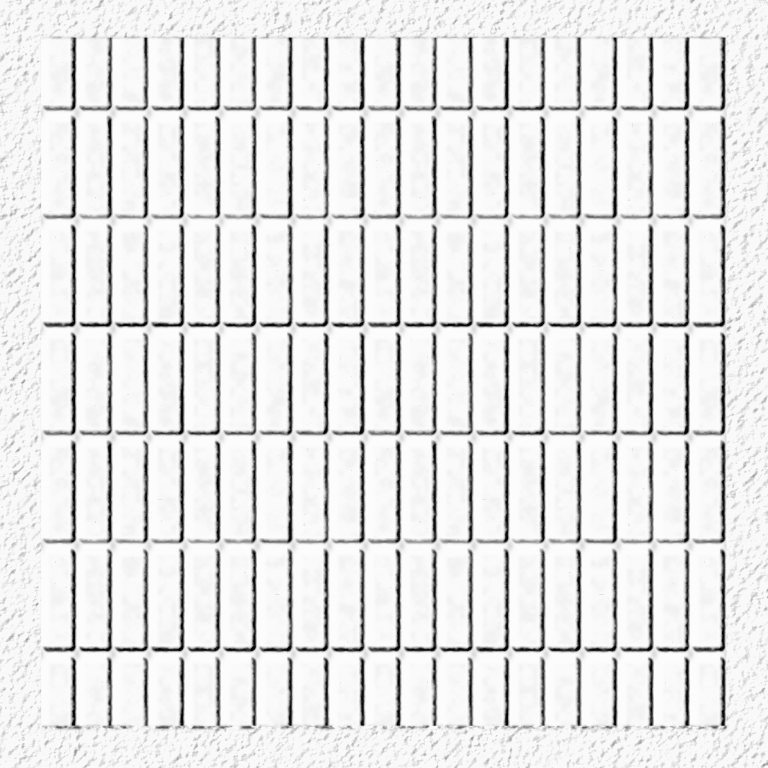
Reproduce this texture map procedurally as a Shadertoy shader.

```glsl
const vec2 CELL = vec2(0.04698, 0.1409);        // tile pitch
const vec2 GRID_ORIGIN = vec2(0.0534, 0.0075);  // lower left of cell (0, 0)
const vec2 FIELD_MIN = vec2(0.0534, 0.0550);
const vec2 FIELD_MAX = vec2(0.9460, 0.9510);
const vec2 JOINT = vec2(0.0075, 0.0105);        // gap between tiles
const vec2 VARIATION_PERIOD = vec2(9.0, 3.0);   // tiles before the wear repeats
const float CORNER = 0.0055;
const float SHADOW_INNER = 0.0029;
const float SHADOW_OUTER = 0.0021;
const float EDGE_WOBBLE = 0.0022;
const float STUCCO_SCALE = 170.0;
const float STUCCO_DEPTH = 0.62;
const float FACE = 0.988;
const float STUCCO_TONE = 0.975;
const float INK = 0.03;
const float TAU = 6.28319;

float hash(vec2 p) {
    return fract(sin(dot(p, vec2(127.1, 311.7))) * 43758.5453);
}

float noise(vec2 p) {
    vec2 i = floor(p), f = fract(p);
    f = f * f * (3.0 - 2.0 * f);
    return mix(mix(hash(i), hash(i + vec2(1, 0)), f.x),
               mix(hash(i + vec2(0, 1)), hash(i + vec2(1, 1)), f.x), f.y);
}

float fbm(vec2 p) {
    float sum = 0.0, amp = 0.55;
    for (int i = 0; i < 3; i++) {
        sum += amp * noise(p);
        p = p * 2.03 + 17.3;
        amp *= 0.5;
    }
    return sum;
}

// Rough plaster, lit so that diagonal ridges cast short shadows
float stucco(vec2 p) {
    vec2 q = vec2(p.x - p.y, 0.7 * (p.x + p.y)) * 0.7071 * STUCCO_SCALE;
    float slope = fbm(q) - fbm(q + vec2(0.55, 0.1));
    float patches = 0.55 + 0.9 * noise(p * 60.0);
    return STUCCO_TONE - STUCCO_DEPTH * patches * max(slope - 0.02, 0.0);
}

float tiles(vec2 p) {
    vec2 grid = (p - GRID_ORIGIN) / CELL;
    vec2 id = floor(grid);
    vec2 local = (fract(grid) - 0.5) * CELL;
    vec2 kind = mod(id, VARIATION_PERIOD);
    vec2 wear = local + kind * CELL;

    // Rounded box with its outward normal
    vec2 q = abs(local) - 0.5 * (CELL - JOINT) + CORNER;
    vec2 outer = max(q, 0.0);
    float d = length(outer) + min(max(q.x, q.y), 0.0) - CORNER;
    vec2 normal = outer / max(length(outer), 1e-5);
    normal *= sign(local);

    // Shadow on the right and lower edges, uneven along its length
    float grain = fbm(wear * 150.0);
    float edge = d + EDGE_WOBBLE * (grain - 0.5);
    float width = edge > 0.0 ? SHADOW_OUTER : SHADOW_INNER;
    float line = exp(-edge * edge / (width * width));
    float sideInk = 0.82 + 0.26 * hash(kind + vec2(3.7, 0.0));
    float baseInk = 0.72 + 0.24 * sin(TAU * id.y / 3.0) + 0.2 * (hash(kind + 9.1) - 0.5);
    float ink = max(normal.x, 0.0) * sideInk + max(-normal.y, 0.0) * baseInk;
    float shadow = line * ink * (0.62 + 0.75 * grain);

    // Faint mottling of the face and a grey smear where joints cross
    float inside = smoothstep(0.004, 0.011, -d);
    float mottle = inside * (0.008 + 0.03 * smoothstep(0.3, 0.8, fbm(wear * 85.0)));
    float pit = inside * smoothstep(0.96, 1.0, noise(wear * 210.0)) * 0.1;
    vec2 crossing = (0.5 * CELL - abs(local)) / vec2(0.0042, 0.0065);
    float smear = 0.13 * exp(-dot(crossing, crossing));
    return mix(FACE - mottle - pit - smear, INK, clamp(shadow, 0.0, 1.0));
}

void mainImage(out vec4 fragColor, in vec2 fragCoord) {
    vec2 p = fragCoord / iResolution.xy;

    // Tiled field set into the plaster
    vec2 inset = min(p - FIELD_MIN, FIELD_MAX - p);
    float mask = smoothstep(-0.0012, 0.0012, min(inset.x, inset.y));
    float tone = mix(stucco(p), tiles(p), mask);

    // Speckled seam below the field, faint seam above it
    float along = smoothstep(-0.002, 0.002, inset.x);
    float speckle = smoothstep(0.3, 0.75, fbm(p * vec2(130.0, 170.0)));
    float below = (p.y - FIELD_MIN.y + 0.002) / 0.0024;
    float above = (p.y - FIELD_MAX.y) / 0.0018;
    float seam = 0.65 * speckle * exp(-below * below)
               + (0.06 + 0.16 * speckle) * exp(-above * above);
    tone *= 1.0 - along * seam;

    fragColor = vec4(vec3(clamp(tone, 0.0, 1.0)), 1.0);
}
```
